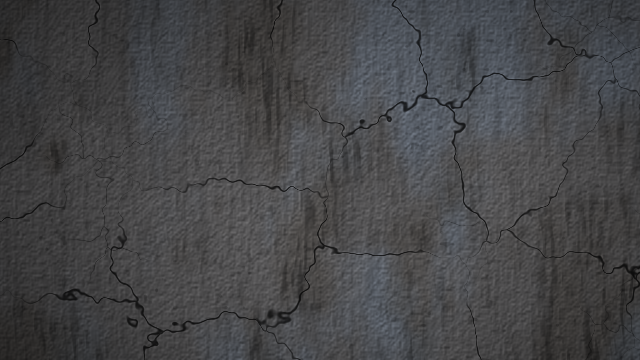
This texture is drawn by a Shadertoy shader. Its source:

```glsl
// Weathered dark grey plaster wall with hairline cracks, vertical brush marks and bluish stains

float hash(vec2 p) {
    return fract(sin(dot(p, vec2(127.1, 311.7))) * 43758.5453);
}

vec2 hash2(vec2 p) {
    return vec2(hash(p), hash(p + 57.3));
}

float noise(vec2 p) {
    vec2 i = floor(p), f = fract(p);
    f = f * f * (3.0 - 2.0 * f);
    return mix(mix(hash(i), hash(i + vec2(1, 0)), f.x),
               mix(hash(i + vec2(0, 1)), hash(i + vec2(1, 1)), f.x), f.y);
}

float fbm(vec2 p) {
    float sum = 0.0, amp = 0.53;
    for (int i = 0; i < 4; i++) {
        sum += amp * noise(p);
        p = p * 2.1 + 17.7;
        amp *= 0.5;
    }
    return sum;
}

// Voronoi plates: x = distance to the nearest border, y = random value of the plate
vec2 plates(vec2 p) {
    vec2 cell = floor(p), nearCell = cell, toNear = vec2(8.0);
    for (int y = -1; y <= 1; y++)
    for (int x = -1; x <= 1; x++) {
        vec2 c = cell + vec2(x, y);
        vec2 r = c + hash2(c) - p;
        if (dot(r, r) < dot(toNear, toNear)) { toNear = r; nearCell = c; }
    }
    float border = 8.0;
    for (int y = -2; y <= 2; y++)
    for (int x = -2; x <= 2; x++) {
        vec2 c = nearCell + vec2(x, y);
        vec2 r = c + hash2(c) - p;
        vec2 gap = r - toNear;
        if (dot(gap, gap) > 1e-5)
            border = min(border, dot(0.5 * (toNear + r), normalize(gap)));
    }
    return vec2(border, hash(nearCell + 9.1));
}

// Coverage of a thin line, never thinner than the pixel can show
float crackLine(float dist, float width) {
    float pixel = 1.0 / iResolution.y;
    return 1.0 - smoothstep(width - 0.5 * pixel, width + pixel, dist);
}

// Long wavy vertical brush marks
float brush(vec2 p) {
    p.x += 0.012 * noise(p * vec2(6.0, 9.0));
    return 0.6 * noise(p * vec2(95.0, 9.0)) + 0.4 * noise(p * vec2(150.0, 22.0) + 40.0);
}

// Surface height: sandy grain over brush marks
float height(vec2 p) {
    return 0.55 * noise(p * 150.0) + 0.4 * noise(p * 72.0 + 5.0) + 0.5 * brush(p);
}

void mainImage(out vec4 fragColor, in vec2 fragCoord) {
    vec2 uv = fragCoord / iResolution.xy;
    vec2 p = fragCoord / iResolution.y;

    // Warm grey plaster with soft bluish stains, stretched downwards
    float stain = smoothstep(0.38, 0.68, fbm(p * vec2(4.5, 2.4) + 3.0));
    stain *= 0.6 + 0.4 * smoothstep(0.1, 0.7, uv.x);
    vec3 color = mix(vec3(0.352, 0.348, 0.352), vec3(0.385, 0.412, 0.452), stain);

    // Brownish grime gathered in the brush marks
    float grime = smoothstep(0.46, 0.72, fbm(p * vec2(7.0, 3.5) + 21.0));
    float marks = smoothstep(0.48, 0.8, brush(p));
    color *= 1.0 - grime * vec3(0.12, 0.14, 0.17);
    color *= 1.0 - marks * (0.1 + 0.22 * grime);

    // Wobbling crack network, with a faint finer one
    vec2 wobble = vec2(fbm(p * 6.0), fbm(p * 6.0 + 31.0)) - 0.5;
    wobble += 0.13 * (vec2(noise(p * 48.0), noise(p * 48.0 + 13.0)) - 0.5);
    vec2 q = p + 0.17 * wobble;
    vec2 large = plates(q * 2.5 + vec2(4.0, 7.0));
    vec2 small = plates(q * 3.7 + vec2(19.0, 2.0));
    float largeDist = large.x / 2.5, smallDist = small.x / 3.7;

    // Each plate has its own slight tone
    color *= 1.0 + 0.13 * (large.y - 0.5) * smoothstep(0.0, 0.02, largeDist);

    // Sandy relief lit from the upper left
    float relief = height(p) - height(p + vec2(-0.003, 0.004));
    color *= 1.0 + 0.55 * relief;

    // Scattered pits
    float pit = smoothstep(0.8, 0.95, noise(p * 62.0 + 80.0));
    color *= 1.0 - 0.25 * pit * noise(p * 9.0);

    // Cracks fade in and out along their length
    float open = smoothstep(0.22, 0.6, noise(p * 4.0 + 11.0));
    float faint = smoothstep(0.55, 0.8, noise(p * 3.2 + 27.0));
    float lip = crackLine(abs(largeDist - 0.005), 0.0015);
    color *= 1.0 + 0.06 * lip * open;
    color *= 1.0 - (0.15 + 0.55 * open) * crackLine(largeDist, 0.0006 + 0.0012 * open);
    color *= 1.0 - 0.4 * faint * crackLine(smallDist, 0.0007);

    // Light falls off towards the edges, most on the left
    vec2 away = uv - vec2(0.58, 0.46);
    color *= exp(-1.5 * away.x * away.x - 0.95 * away.y * away.y);

    fragColor = vec4(color, 1.0);
}
```
